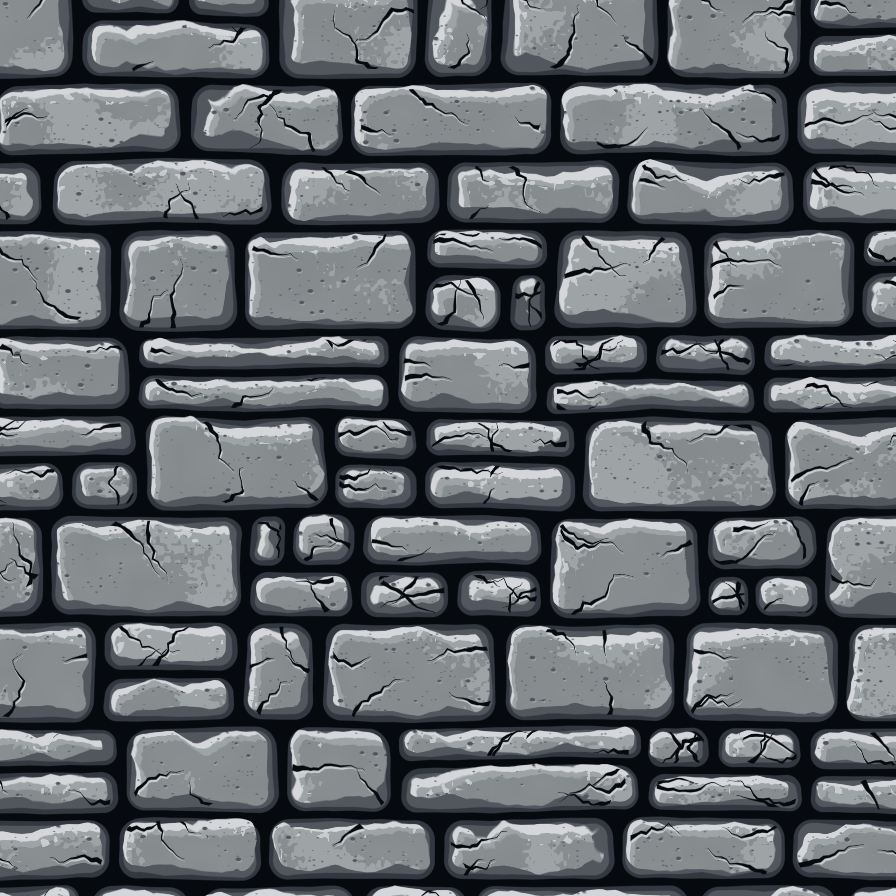
A Shadertoy shader for this texture:

```glsl
const vec3 GAP   = vec3(0.025, 0.035, 0.055);
const vec3 RIM   = vec3(0.20, 0.22, 0.25);
const vec3 SHADE = vec3(0.32, 0.34, 0.37);
const vec3 FACE  = vec3(0.53, 0.55, 0.56);
const vec3 LIGHT = vec3(0.62, 0.64, 0.65);
const vec3 GLINT = vec3(0.83, 0.84, 0.85);

struct Stone { vec2 center; vec2 size; float id; };

float hash(vec2 p) {
    vec3 q = fract(p.xyx * 0.1031);
    q += dot(q, q.yzx + 33.33);
    return fract((q.x + q.y) * q.z);
}

// Linear value noise: its creases give chiselled outlines
float noise(vec2 p) {
    vec2 i = floor(p), f = p - i;
    return mix(mix(hash(i), hash(i + vec2(1, 0)), f.x),
               mix(hash(i + vec2(0, 1)), hash(i + 1.0), f.x), f.y);
}

float fill(float d, float aa) { return 1.0 - smoothstep(-aa, aa, d); }

float roundBox(vec2 p, vec2 size, float r) {
    r = min(r, 0.75 * min(size.x, size.y));
    vec2 q = abs(p) - size + r;
    return length(max(q, 0.0)) + min(max(q.x, q.y), 0.0) - r;
}

// Irregular subdivision of a line: the interval that holds x
float edge(float i, float seed) { return i + 0.58 * (hash(vec2(i, seed)) - 0.5); }

vec2 span(float x, float seed) {
    float i = floor(x), lo = edge(i, seed), hi = edge(i + 1.0, seed);
    if (x < lo) return vec2(edge(i - 1.0, seed), lo);
    if (x > hi) return vec2(hi, edge(i + 2.0, seed));
    return vec2(lo, hi);
}

vec2 split(vec2 range, float x, float ratio) {
    float m = mix(range.x, range.y, ratio);
    return x < m ? vec2(range.x, m) : vec2(m, range.y);
}

// Uneven courses; tall cells may break into thin stacked stones
Stone findStone(vec2 p) {
    vec2 row = span(p.y * 9.6, 3.0) / 9.6;
    float seed = floor(row.x * 500.0) + 11.0;
    float columns = row.y - row.x > 0.11 ? 5.9 : 5.0;
    vec2 col = span(p.x * columns + hash(vec2(seed, 5.0)), seed);
    col = (col - hash(vec2(seed, 5.0))) / columns;
    float h = hash(vec2(col.x * 700.0, seed));
    if (row.y - row.x > 0.09 && h > 0.58) {
        row = split(row, p.y, 0.4 + 0.2 * fract(h * 17.0));
        float k = hash(vec2(row.x * 600.0, h * 90.0));
        if (k > 0.68) col = split(col, p.x, 0.36 + 0.3 * fract(k * 23.0));
    }
    vec2 center = 0.5 * vec2(col.x + col.y, row.x + row.y);
    vec2 size = 0.5 * vec2(col.y - col.x, row.y - row.x);
    return Stone(center, size, hash(center * 917.0) * 90.0);
}

// Chipped front plane, shifted towards the light
float faceDistance(vec2 q, vec2 size, float id) {
    float chip = 0.015 * (noise(q * 30.0 + id) - 0.5) + 0.004 * (noise(q * 100.0 + id) - 0.5);
    chip += 0.05 * max(noise(q * 17.0 + id + 40.0) - 0.68, 0.0);
    return roundBox(q - vec2(-0.002, 0.003), size - 0.0085, 0.013) + chip;
}

float crackDistance(vec2 q, vec2 dir, float len, float width, float seed) {
    float u = dot(q, dir);
    float v = dot(q, vec2(-dir.y, dir.x));
    v += 0.022 * (noise(vec2(u * 48.0, seed)) - 0.5) + 0.006 * (noise(vec2(u * 170.0, seed)) - 0.5);
    float thick = width * (1.0 - u / len) * (0.5 + noise(vec2(u * 110.0, seed + 9.0)));
    return max(abs(v) - thick, max(-u, u - len));
}

// Jagged cracks running inwards from the sides
float cracks(vec2 q, vec2 size, float id) {
    float d = 1.0;
    for (float i = 0.0; i < 4.0; i++) {
        float h = hash(vec2(i * 7.0, id)), k = hash(vec2(id, i + 31.0));
        float a = 6.2832 * h;
        vec2 start = size * 0.9 * clamp(1.4 * vec2(cos(a), sin(a)), -1.0, 1.0);
        vec2 dir = normalize(-start + 0.05 * (vec2(k, fract(k * 13.0)) - 0.5));
        float len = 0.025 + 0.055 * fract(k * 29.0);
        if (k > 0.3) d = min(d, crackDistance(q - start, dir, len, 0.0026, id + i * 5.0));
    }
    return d;
}

// Small scattered pits
float pits(vec2 p, float scale) {
    vec2 cell = floor(p * scale), f = fract(p * scale) - 0.5;
    float h = hash(cell + 60.0);
    f += 0.4 * (vec2(fract(h * 31.0), fract(h * 57.0)) - 0.5);
    float r = h > 0.86 ? 0.08 + 0.14 * fract(h * 83.0) : -0.5;
    return (length(f * vec2(0.8, 1.2)) - r) / scale;
}

void mainImage(out vec4 fragColor, in vec2 fragCoord) {
    vec2 p = fragCoord / iResolution.y;
    float aa = 0.8 / iResolution.y;
    vec2 bend = vec2(noise(p * 11.0), noise(p * 11.0 + 50.0)) - 0.5;
    vec2 warped = p + 0.007 * bend;

    Stone s = findStone(warped);
    vec2 q = warped - s.center;
    vec2 size = s.size - 0.0042;
    size.x -= 0.005 * (0.5 + 0.5 * q.y / s.size.y) * hash(vec2(s.id, 2.0));

    // Dark body with a shaded bevel
    float body = roundBox(q, size, 0.022) + 0.002 * (noise(q * 45.0 + s.id) - 0.5);
    float bevel = body + 0.005 + 0.005 * (noise(q * 35.0 + s.id + 20.0) - 0.5);
    vec3 color = mix(GAP, RIM, fill(body, aa));
    color = mix(color, SHADE, fill(bevel, aa));

    // Front plane with pale worn patches
    float face = faceDistance(q, size, s.id);
    float grain = noise(p * 260.0) - 0.5;
    float worn = noise(q * 15.0 + s.id + 70.0) + 0.22 * grain;
    vec3 plane = FACE + 0.025 * (noise(p * 40.0) - 0.5);
    plane = mix(plane, LIGHT, smoothstep(0.66, 0.69, worn));

    // Lit bands along the top and left
    float reach = 0.5 + 1.1 * noise(q * 22.0 + s.id + 15.0) + 0.25 * grain;
    float band = faceDistance(q + vec2(-0.010, 0.013) * reach, size, s.id);
    float strip = faceDistance(q + vec2(-0.004, 0.006) * (1.7 * reach - 0.6), size, s.id);
    plane = mix(plane, LIGHT, fill(-band, aa));
    plane = mix(plane, GLINT, fill(-strip, aa));
    float crumbs = smoothstep(0.70, 0.76, noise(p * 210.0 + 30.0));
    plane = mix(plane, GLINT, 0.8 * crumbs * fill(-band - 0.003, aa) * step(0.5, worn));

    // Pits with a pale lower lip
    float pitted = step(0.42, noise(p * 19.0 + 90.0));
    plane = mix(plane, LIGHT, pitted * fill(pits(p + vec2(-0.001, 0.0015), 85.0), aa));
    plane = mix(plane, SHADE, pitted * fill(pits(p, 85.0), aa));
    plane = mix(plane, SHADE, 0.7 * pitted * fill(pits(p + 3.0, 190.0), aa));
    color = mix(color, plane, fill(face, aa));

    // Cracks with a bright lower edge
    float lip = cracks(q + vec2(-0.001, 0.0028), size, s.id);
    color = mix(color, GLINT, 0.85 * fill(lip, aa) * fill(face + 0.002, aa));
    color = mix(color, GAP, fill(cracks(q, size, s.id), aa) * fill(body + 0.004, aa));

    fragColor = vec4(color, 1.0);
}
```
